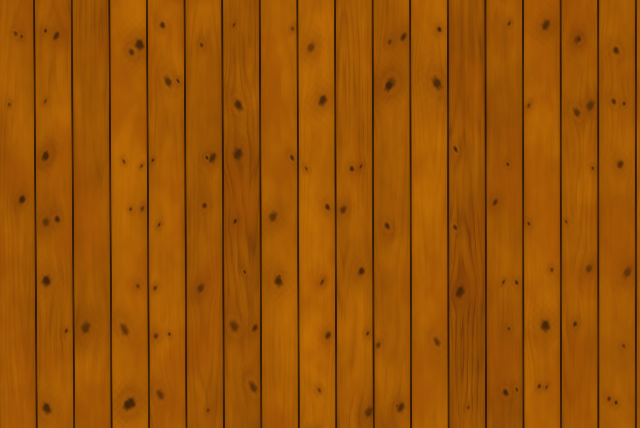
Give the GLSL for this texture, as a WebGL 2 fragment shader.

```glsl
#version 300 es
precision highp float;
// Draws a wall of upright, honey-stained pine planks with grain, knots and dark joints.
uniform vec2 u_resolution;
out vec4 fragColor;

vec3 hash3(vec2 c) {
    vec3 q = vec3(dot(c, vec2(127.1, 311.7)), dot(c, vec2(269.5, 183.3)), dot(c, vec2(419.2, 371.9)));
    return fract(sin(q) * 4375.85);
}

// Layered, mutually bent sines; roughly -0.8 to 0.8
float waves(vec2 p) {
    float sum = 0.0, amp = 0.5;
    for (int i = 0; i < 4; i++) {
        sum += amp * sin(p.x + 1.3 * sin(p.y * 1.1 + float(i))) * sin(p.y + 1.5 * sin(p.x * 0.9));
        p = mat2(1.6, 1.2, -1.2, 1.6) * p + 7.0;
        amp *= 0.6;
    }
    return sum;
}

// Brightness of each plank, left to right
const float plankTone[18] = float[18](0.50, 0.58, 0.47, 0.68, 0.60, 0.46, 0.36, 0.66, 0.72,
                                      0.50, 0.52, 0.66, 0.30, 0.38, 0.66, 0.54, 0.60, 0.55);

void main() {
    vec2 uv = gl_FragCoord.xy / u_resolution.x;

    // Plank space: x runs 0..1 over one plank, y uses the same scale; joints lean slightly
    float pitch = mix(0.05851, 0.05876, gl_FragCoord.y / u_resolution.y);
    float along = (uv.x - 0.9935) / pitch + 17.0;
    float id = clamp(floor(along), 0.0, 17.0);
    vec2 p = vec2(along - id, uv.y / 0.0586);
    float px = 1.0 / (0.0586 * u_resolution.x);
    vec3 plank = hash3(vec2(id, 3.7));
    float tone = plankTone[int(id)];

    // Knots: cells along the plank, each with up to two knots that push the grain aside
    vec2 flow = p;
    float core = 0.0, halo = 0.0, rim = 0.0;
    for (int j = -1; j <= 1; j++) {
        float row = floor(p.y / 1.6) + float(j);
        float whorl = hash3(vec2(id + 0.3, row)).y;
        for (int k = 0; k < 2; k++) {
            vec3 h = hash3(vec2(id * 7.0 + float(k) * 3.1, row + 0.6));
            vec3 g = hash3(vec2(row, id + float(k) * 40.0 + 0.5));
            if (g.x > 0.48) continue;
            vec2 d = p - vec2(0.12 + 0.76 * h.x, (row + 0.2 + 0.5 * whorl + 0.14 * h.y) * 1.6);
            d.y += d.x * (g.y - 0.5) * 1.4;
            float r = 0.04 + 0.11 * h.z * h.z;
            float m = length(d * vec2(1.0, 0.8)) * (1.0 + 0.15 * sin(d.x * 31.0 + 6.0 * g.z) * sin(d.y * 27.0));
            core = max(core, (1.0 - smoothstep(r * 0.4 - px * 0.5, r + px * 0.5, m)) * (0.55 + 0.45 * g.z));
            rim += exp(-pow((m - r * 1.5) / (r * 0.35), 2.0)) * g.y;
            halo += exp(-m * m / (r * r * 6.0));
            flow.x -= d.x * 0.8 * exp(-dot(d, d * vec2(1.0, 0.4)) / (r * r * 9.0));
        }
    }

    // Grain: fine streaks plus long arched growth rings, stronger on darker planks
    float rough = clamp(1.25 - 1.4 * tone, 0.25, 0.85) * (0.7 + 0.6 * plank.z);
    float streak = waves(vec2(flow.x * 11.0 + id * 13.0, p.y * 0.5 + id * 4.0));
    float ring = length(vec2(flow.x - 0.2 - 0.6 * plank.x, 0.07 * (p.y - 11.0 * plank.y)));
    float ringLine = pow(0.5 + 0.5 * sin(52.0 * ring + 2.5 * streak + 0.4 * sin(p.y * 2.3)), 3.0);
    float patchy = smoothstep(-0.4, 0.5, waves(vec2(p.x * 1.2 + id * 3.0, p.y * 0.35 + id * 8.0)));

    // Stain: broad cloudy patches
    float cloud = waves(vec2(p.x * 1.6 + id * 9.0, p.y * 0.8 + id * 5.0));
    float redness = smoothstep(0.0, 0.6, waves(vec2(p.x + id * 6.0, p.y * 0.6 - id * 2.0)));
    float light = tone + 0.05 + 0.26 * cloud + 0.26 * rough * streak - 0.38 * rough * patchy * ringLine;
    vec3 color = mix(vec3(0.50, 0.255, 0.022), vec3(0.74, 0.42, 0.02), clamp(light, -0.4, 1.1));
    color = mix(color, vec3(0.60, 0.285, 0.02), 0.4 * redness);

    // Knot colouring from the outer stain to the dark heart
    color = mix(color, vec3(0.48, 0.23, 0.02), 0.5 * min(halo, 1.0));
    color = mix(color, vec3(0.70, 0.40, 0.05), 0.3 * min(rim, 1.0));
    color = mix(color, vec3(0.22, 0.12, 0.03), core * 0.9);

    // Joints: rounded plank edges and a dark gap of uneven depth
    float edge = min(p.x, 1.0 - p.x);
    color *= 1.0 - 0.16 * exp(-edge * 18.0);
    float gap = 1.0 - smoothstep(0.025 - px * 0.5, 0.025 + px * 0.5, edge);
    float depth = 0.88 + 0.1 * sin(p.y * 1.7 + floor(along + 0.5) * 2.4);
    color = mix(color, vec3(0.19, 0.085, 0.01), gap * depth);

    fragColor = vec4(color, 1.0);
}
```
